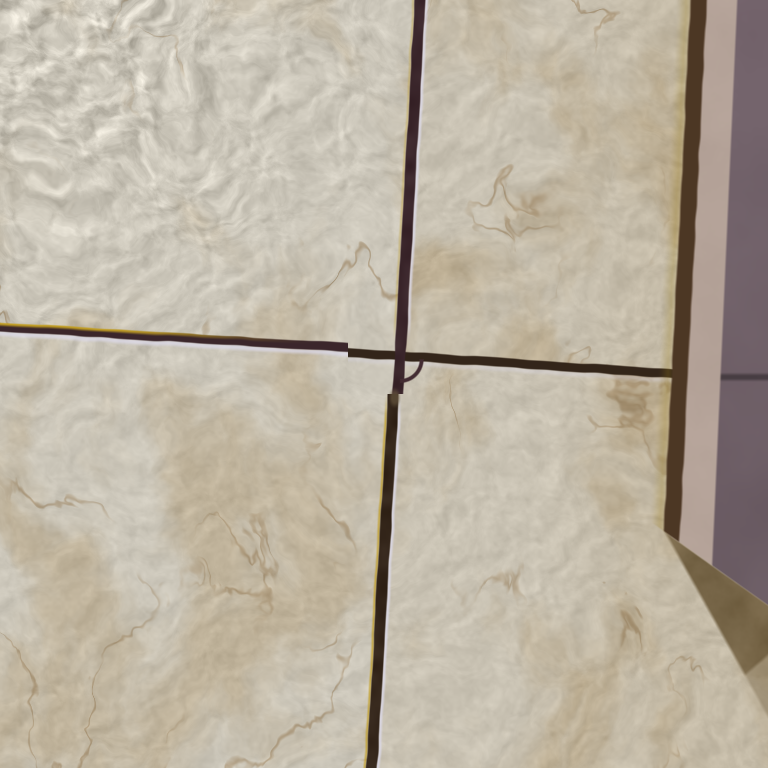
Write a Shadertoy shader that draws this texture.

```glsl
// Draws four veined stone tiles, two by two, with slanted dark joints and a lilac panel at the right.
const vec3 STONE = vec3(0.80, 0.78, 0.73);
const vec3 TAN = vec3(0.73, 0.67, 0.56);
const vec3 VEIN = vec3(0.60, 0.50, 0.36);
const vec3 JOINT_PLUM = vec3(0.23, 0.15, 0.17);
const vec3 JOINT_BROWN = vec3(0.20, 0.145, 0.10);
const vec3 FRINGE_GOLD = vec3(0.76, 0.62, 0.14);
const vec3 FRINGE_PALE = vec3(0.86, 0.85, 0.91);
const vec3 EDGE_BROWN = vec3(0.30, 0.215, 0.14);
const vec3 TRIM = vec3(0.71, 0.64, 0.60);
const vec3 PANEL = vec3(0.43, 0.37, 0.40);
const vec3 SHADOW = vec3(0.45, 0.38, 0.26);
const float JOINT_HALF = 0.0070;   // half width of the upright joint
const float CROSS_HALF = 0.0058;   // half width of the level joint
const float EDGE_HALF = 0.0105;    // half width of the panel's dark edge
const float VERTICAL_STEP = 0.487; // height where the upright joint shifts
const float CROSS_STEP = 0.453;    // place where the level joint shifts

float hash(vec2 p) {
    vec3 q = fract(vec3(p.xyx) * 0.1031);
    q += dot(q, q.yzx + 33.33);
    return fract((q.x + q.y) * q.z);
}

float noise(vec2 p) {
    vec2 i = floor(p), f = fract(p);
    f = f * f * (3.0 - 2.0 * f);
    return mix(mix(hash(i), hash(i + vec2(1, 0)), f.x),
               mix(hash(i + vec2(0, 1)), hash(i + vec2(1, 1)), f.x), f.y);
}

float fbm(vec2 p) {
    float sum = 0.0, amp = 0.5;
    for (int i = 0; i < 5; i++) {
        sum += amp * noise(p);
        p = mat2(0.8, 0.6, -0.6, 0.8) * p * 2.03 + 17.0;
        amp *= 0.5;
    }
    return sum;
}

// Soft coverage: 1 where d is negative
float cover(float d, float blur) { return 1.0 - smoothstep(-blur, blur, d); }

vec3 stone(vec2 uv, vec2 tile) {
    vec2 p = uv + 9.0 * vec2(hash(tile + 3.0), hash(tile + 8.0));
    vec2 warp = vec2(fbm(p * 7.0), fbm(p * 7.0 + 40.0)) - 0.5;
    vec2 q = p + 0.13 * warp;
    float cloud = fbm(q * vec2(9.0, 6.0));
    float warmth = 0.16 * tile.x + 0.30 * smoothstep(0.65, 0.9, uv.x);
    vec3 col = mix(STONE, TAN, clamp(smoothstep(0.42, 0.75, cloud) * 0.75 + warmth, 0.0, 1.0));

    // Thin broken veins along the contours of warped noise
    float ridge = abs(fbm(q * vec2(10.0, 6.0) + 21.0) - 0.5);
    float broken = smoothstep(0.48, 0.68, fbm(p * 8.0 + 63.0));
    col = mix(col, VEIN, (1.0 - smoothstep(0.0, 0.022, ridge)) * broken * 0.55);

    // Raised grain, glossiest in the upper left corner
    vec2 g = q * vec2(38.0, 46.0);
    float relief = fbm(g) - fbm(g + vec2(0.35, -0.35));
    float gloss = 1.0 - smoothstep(0.0, 0.65, length(uv - vec2(0.05, 1.0)));
    col += relief * (0.13 + 0.32 * gloss);
    return col + 0.025 * (noise(p * 190.0) - 0.5);
}

void mainImage(out vec4 fragColor, in vec2 fragCoord) {
    vec2 uv = fragCoord / iResolution.xy;
    float aa = max(0.0012, 1.0 / min(iResolution.x, iResolution.y));
    float wobble = 0.0016 * (noise(uv * 45.0) - 0.5);

    // Signed offsets from the two slanted, stepped joints
    float upper = step(VERTICAL_STEP, uv.y);
    float right = step(CROSS_STEP, uv.x);
    float dx = uv.x - mix(0.484 + 0.058 * uv.y, 0.491 + 0.056 * uv.y, upper) + wobble;
    float dy = uv.y - mix(0.574 - 0.058 * uv.x, 0.571 - 0.066 * uv.x, right) + wobble;
    vec3 col = stone(uv, vec2(step(0.0, dx), step(0.0, dy)));

    // Level joint with fringes on its left half
    float leftFade = 1.0 - smoothstep(0.12, 0.42, uv.x);
    col = mix(col, FRINGE_PALE, cover(abs(dy + 0.0085) - 0.003, 0.003) * mix(0.75, 0.35, right));
    vec3 crossCol = mix(mix(JOINT_PLUM, JOINT_BROWN, right), FRINGE_GOLD,
                        smoothstep(0.0, 0.005, dy) * leftFade);
    col = mix(col, crossCol, cover(abs(dy) - CROSS_HALF, aa));

    // Upright joint with gold and pale sides
    float awayFromCross = smoothstep(0.03, 0.07, abs(uv.y - 0.52));
    float side = JOINT_HALF + 0.0015;
    col = mix(col, FRINGE_GOLD, cover(abs(dx + side) - 0.0014, 0.0018) * mix(0.75, 0.35, upper) * awayFromCross);
    col = mix(col, FRINGE_PALE, cover(abs(dx - side) - 0.0020, 0.0020) * 0.8 * awayFromCross);
    vec3 uprightCol = mix(JOINT_BROWN, JOINT_PLUM, upper) + 0.06 * (noise(uv * 60.0) - 0.5);
    col = mix(col, uprightCol, cover(abs(dx) - JOINT_HALF, aa));

    // Worn filler below the crossing and a small hooked strand
    col = mix(col, VEIN * 0.65, cover(length((uv - vec2(0.514, 0.482)) * vec2(1.0, 0.6)) - 0.006, 0.003) * 0.7);
    vec2 hook = uv - vec2(0.521, 0.532);
    float strand = max(abs(length(hook) - 0.028) - 0.0025, max(-hook.x, hook.y));
    col = mix(col, JOINT_PLUM * 1.15, cover(strand, aa));

    // Cast shadow beneath the panel, fainter past its lower corner
    float base = uv.y - 0.264 + 0.71 * (uv.x - 0.927);
    float slant = (uv.x - 0.87) * 1.79 + uv.y - 0.30;
    float corner = uv.y - 0.121 - 0.87 * (uv.x - 0.97);
    float depth = mix(0.40, 0.92, smoothstep(-0.004, 0.004, corner));
    vec3 shade = SHADOW + 0.16 * (fbm(uv * 24.0) - 0.5);
    col = mix(col, shade, cover(-slant, 0.006) * cover(base, 0.003) * depth);

    // Panel: dark edge, pale trim, lilac face
    float above = cover(-base, aa * 1.5);
    float edge = uv.x - 0.859 - 0.051 * uv.y + wobble;
    float face = uv.x - 0.9155 - 0.0445 * uv.y;
    col = mix(col, FRINGE_GOLD * 0.8, cover(abs(edge + 0.016) - 0.005, 0.009) * above * 0.3);
    vec3 trimCol = TRIM + 0.05 * (fbm(uv * 14.0) - 0.5);
    vec3 faceCol = PANEL * mix(0.94, 1.06, uv.y) + 0.05 * (fbm(uv * 9.0) - 0.5);
    faceCol *= 1.0 - 0.35 * cover(abs(uv.y - 0.509) - 0.004, 0.003);
    vec3 panelCol = mix(trimCol, faceCol, cover(-face, aa * 1.5));
    col = mix(col, panelCol, cover(-edge, aa) * above);
    col = mix(col, EDGE_BROWN, cover(abs(edge) - EDGE_HALF, aa * 1.5) * above);

    fragColor = vec4(clamp(col, 0.0, 1.0), 1.0);
}
```
